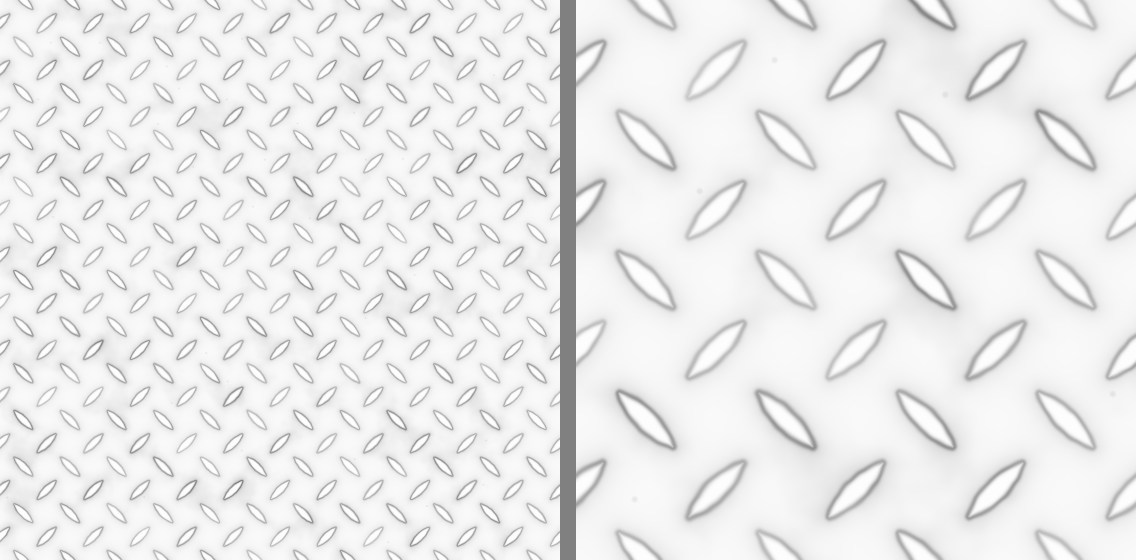
Left: the whole. Right: its middle third, enlarged.
This texture is drawn by a WebGL 2 fragment shader. Its source:

```glsl
#version 300 es
precision highp float;

uniform vec2 u_resolution;
out vec4 fragColor;

const float REPEATS = 12.0;
const vec3 PLATE = vec3(0.978);
const vec3 STUD_TOP = vec3(0.992);

// Two random values in 0..1 per lattice point
vec2 hash2(vec2 cell) {
    uvec2 q = uvec2(ivec2(cell)) * uvec2(1597u, 3821u);
    uint n = (q.x ^ q.y) * 74531u;
    n = (n ^ (n >> 15u)) * 60493u;
    n ^= n >> 13u;
    uint m = n * 48271u;
    m ^= m >> 16u;
    return vec2(n & 65535u, m & 65535u) / 65535.0;
}

float cornerSlope(vec2 corner, vec2 offset, float period) {
    float angle = 6.28318 * hash2(mod(corner, period)).x;
    return dot(vec2(cos(angle), sin(angle)), offset);
}

// Gradient noise that wraps after a whole period
float gradientNoise(vec2 p, float period) {
    vec2 i = floor(p);
    vec2 f = p - i;
    vec2 u = f * f * f * (f * (f * 6.0 - 15.0) + 10.0);
    vec2 e = vec2(1.0, 0.0);
    float low = mix(cornerSlope(i, f, period),
                    cornerSlope(i + e.xy, f - e.xy, period), u.x);
    float high = mix(cornerSlope(i + e.yx, f - e.yx, period),
                     cornerSlope(i + e.xx, f - e.xx, period), u.x);
    return mix(low, high, u.y);
}

float cloudNoise(vec2 p, float period) {
    float sum = 0.0;
    float amplitude = 1.0;
    for (int octave = 0; octave < 4; octave++) {
        sum += amplitude * gradientNoise(p, period);
        p *= 2.0;
        period *= 2.0;
        amplitude *= 0.5;
    }
    return sum;
}

// Signed distance to a pointed lens lying along x
float lensDistance(vec2 p, float halfLength, float halfWidth) {
    p = abs(p);
    float d = (halfLength * halfLength - halfWidth * halfWidth) / (2.0 * halfWidth);
    bool pastTip = (p.x - halfLength) * d > p.y * halfLength;
    return pastTip ? length(p - vec2(halfLength, 0.0))
                   : length(p + vec2(0.0, d)) - d - halfWidth;
}

// One lattice of studs: x = line, y = outer shade, z = raised top
vec3 studLayer(vec2 p, vec2 origin, float lean, float salt, float wobble, float grime) {
    vec2 cell = floor(p - origin + 0.5);
    vec2 local = p - origin - cell;
    vec2 wear = hash2(mod(cell, REPEATS) + salt);
    vec2 axis = normalize(vec2(lean, 1.0));
    vec2 q = vec2(dot(local, axis), dot(local, vec2(-axis.y, axis.x)));
    float d = lensDistance(q, 0.268, 0.063) - 0.012 + wobble;

    float strength = mix(0.78, 1.18, wear.x) + 0.35 * grime;
    float thickness = mix(0.018, 0.023, wear.y);
    float line = strength * exp(-d * d / (thickness * thickness));
    float shade = strength * exp(-max(d, 0.0) / 0.07) * smoothstep(-0.02, 0.02, d);
    return vec3(line, shade, smoothstep(0.01, -0.02, d));
}

// Sparse faint dust specks on a wrapping grid
float dust(vec2 p, float period) {
    vec2 cell = mod(floor(p), period);
    vec2 centre = 0.25 + 0.5 * hash2(cell + 317.0);
    float present = step(0.975, hash2(cell + 911.0).x);
    return present * smoothstep(0.13, 0.03, length(fract(p) - centre));
}

void main() {
    vec2 p = gl_FragCoord.xy / u_resolution * REPEATS;

    // Wear shared by the plate and the studs
    float grime = cloudNoise(p, REPEATS);
    float wobble = 0.009 * gradientNoise(p * 10.0, REPEATS * 10.0);

    // Alternating studs, leaning right and left
    vec3 rising = studLayer(p, vec2(0.0, 0.5), 1.0, 41.0, wobble, grime);
    vec3 falling = studLayer(p, vec2(0.5, 0.0), -1.0, 173.0, wobble, grime);
    vec3 stud = rising + falling;

    // Plate with soft smudges, then tops, shading and outlines
    float smudge = 0.055 * smoothstep(0.0, 0.8, grime);
    vec3 color = PLATE - smudge;
    color -= 0.06 * dust(p * 4.0, REPEATS * 4.0);
    color = mix(color, STUD_TOP, clamp(stud.z, 0.0, 1.0));
    color -= 0.11 * stud.y + 0.25 * stud.x;

    fragColor = vec4(clamp(color, 0.0, 1.0), 1.0);
}
```
